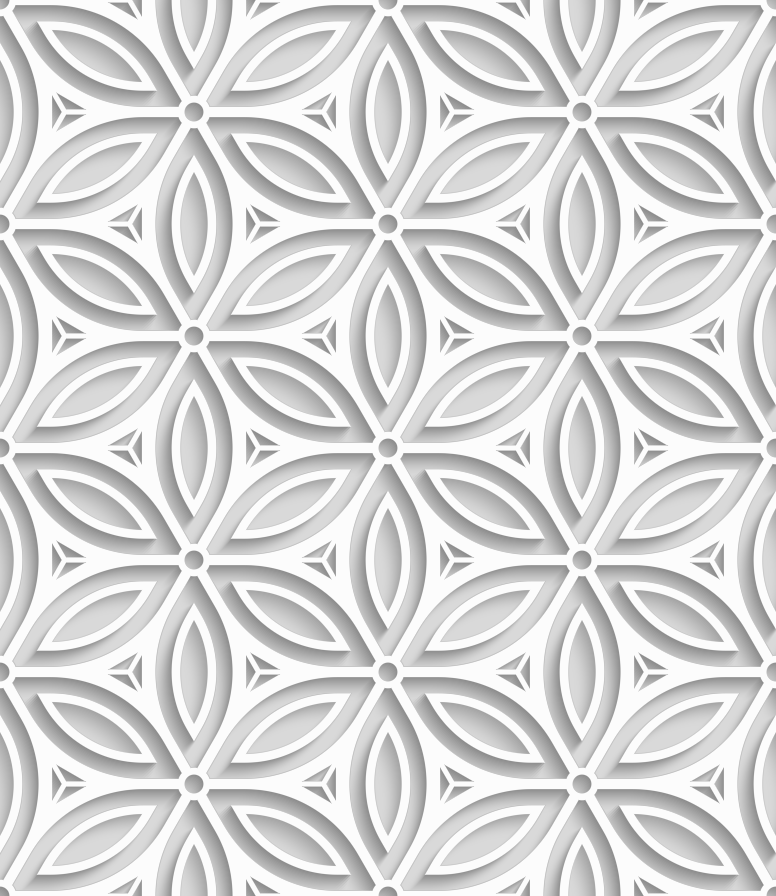
This pattern is drawn by a Shadertoy shader. Its source:

```glsl
// Embossed lattice of six-petal rosettes on a triangular grid, two columns by four rows.
// Every cell folds into one half petal, where a few distances give the raised relief;
// short steps toward the light then shade the sunken floor.

const vec2 LATTICE = vec2(1.7320508, 1.0);  // rectangular period, unit node spacing

// Offset from the nearest lattice node.
vec2 nearestNode(vec2 p) {
    vec2 a = p - LATTICE * round(p / LATTICE);
    vec2 s = p - 0.5 * LATTICE;
    vec2 b = s - LATTICE * round(s / LATTICE);
    return dot(a, a) < dot(b, b) ? a : b;
}

// Fold into half a petal: x runs along its axis from the node, y across it.
vec2 foldPetal(vec2 q) {
    float sector = radians(60.0);
    float angle = mod(atan(q.y, q.x), sector) - 0.5 * sector;
    return length(q) * vec2(cos(angle), abs(sin(angle)));
}

// Petal opening: a round flank that runs tangentially into straight bars.
float petalDistance(vec2 f) {
    vec2 fromCenter = vec2(f.y + 0.41, 0.5 - f.x);
    float bar = 0.023 + 0.866 * f.y - 0.5 * f.x;
    float flank = length(fromCenter) - 0.582;
    return fromCenter.y > 0.57735 * fromCenter.x ? bar : flank;
}

// Signed distance to the raised parts, negative inside them.
float reliefDistance(vec2 p) {
    vec2 q = nearestNode(p);
    vec2 f = foldPetal(q);
    float petal = petalDistance(f);
    float rim = abs(petal + 0.0915) - 0.0195;
    float spoke = 0.5 * f.x - 0.866 * f.y;
    float starHole = max(0.2327 - f.y, 0.0115 - spoke);
    float radius = length(q);

    float relief = min(min(-petal, rim), radius - 0.073);
    relief = max(relief, -starHole);
    return max(relief, 0.042 - radius);
}

// Shadow that is darkest beside a raised edge and fades with distance.
float castShadow(vec2 p) {
    float shadow = 0.0;
    for (int i = 0; i < 20; i++) {
        float t = float(i) / 20.0;
        float d = reliefDistance(p + 0.125 * t * vec2(0.67, 0.74));
        float blur = 0.007 + 0.018 * t;
        shadow = max(shadow, (1.0 - t) * smoothstep(blur, -blur, d));
    }
    return shadow;
}

void mainImage(out vec4 fragColor, in vec2 fragCoord) {
    vec2 p = fragCoord / iResolution.xy * LATTICE * vec2(2.0, 4.0);
    float pixel = 4.0 / iResolution.y;

    // Floor, with softer shadows inside the petal rims.
    float petal = petalDistance(foldPetal(nearestNode(p)));
    float strength = mix(0.7, 1.0, smoothstep(-0.111, -0.072, petal));
    float floorTone = mix(0.85, 0.52, strength * castShadow(p));

    // Raised white surface.
    float raised = smoothstep(0.7 * pixel, -0.7 * pixel, reliefDistance(p));
    fragColor = vec4(vec3(mix(floorTone, 0.99, raised)), 1.0);
}
```
